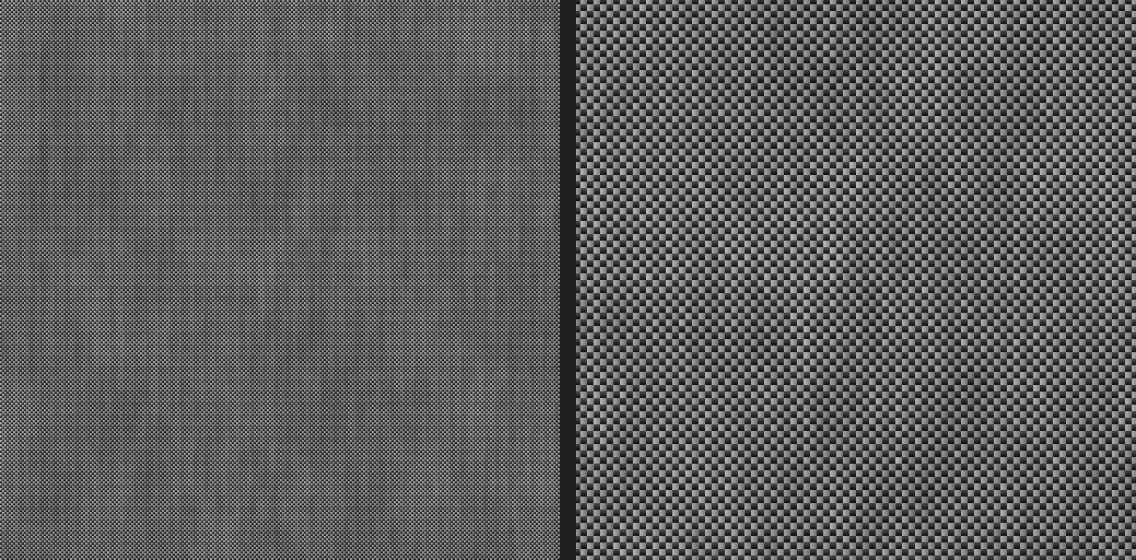
Left: the whole. Right: its middle third, enlarged.
Give the GLSL for this texture, as a WebGL 2 fragment shader.

```glsl
#version 300 es
precision highp float;

uniform vec2 u_resolution;
out vec4 fragColor;

const float REPEATS = 128.0;  // weave repeats along each side
const float WARP_GRAY = 0.57;
const float WEFT_GRAY = 0.175;

float hash(vec2 p) {
  return fract(sin(dot(p, vec2(12.9898, 78.233))) * 43758.5453);
}

// Smooth random value from -1 to 1 that drifts along one thread.
float threadDrift(float thread, float along, float seed) {
  float knot = floor(along);
  float blend = smoothstep(0.0, 1.0, fract(along));
  float a = hash(vec2(thread + seed, knot));
  float b = hash(vec2(thread + seed, knot + 1.0));
  return mix(a, b, blend) * 2.0 - 1.0;
}

// Smooth cloud from -1 to 1, made by blending neighbouring drifts.
float cloud(vec2 p, float seed) {
  float column = floor(p.x);
  float a = threadDrift(column, p.y, seed);
  float b = threadDrift(column + 1.0, p.y, seed);
  return mix(a, b, smoothstep(0.0, 1.0, fract(p.x)));
}

// Square wave from -1 to 1 that flips at each whole number, with soft edges.
float squareWave(float x, float pixel) {
  float edge = 0.5 - abs(fract(x) - 0.5);
  float side = 1.0 - 2.0 * mod(floor(x), 2.0);
  return side * clamp(2.0 * edge / pixel, 0.0, 1.0);
}

// Light falling across a round thread, brighter on its positive side.
float roundShade(float across) {
  return sin((across - 0.5) * 3.14159265);
}

// Upright pale thread, lit from the left, with short streaks and rare slubs.
float warpTone(vec2 cell, vec2 local) {
  float streak = threadDrift(cell.x, cell.y / 11.0, 3.0);
  float jitter = hash(cell + 53.0) - 0.5;
  float slub = smoothstep(0.998, 1.0, hash(cell + 17.0));
  float tone = WARP_GRAY - 0.085 * roundShade(local.x);
  return tone + 0.035 * streak + 0.06 * jitter + 0.2 * slub;
}

// Level dark thread, lit from above.
float weftTone(vec2 cell, vec2 local) {
  float streak = threadDrift(cell.y, cell.x / 14.0, 719.0);
  float jitter = hash(cell + 29.0) - 0.5;
  float tone = WEFT_GRAY + 0.09 * roundShade(local.y);
  return tone + 0.012 * streak + 0.02 * jitter;
}

void main() {
  float cells = 2.0 * REPEATS;
  float side = min(u_resolution.x, u_resolution.y);
  vec2 p = gl_FragCoord.xy / side * cells;
  float pixel = cells / side;
  vec2 cell = floor(p);
  vec2 local = fract(p);

  // Plain weave: warp and weft alternate on top.
  float over = 0.5 + 0.5 * squareWave(p.x, pixel) * squareWave(p.y, pixel);
  float tone = mix(weftTone(cell, local), warpTone(cell, local), over);

  // Cloudy wear, stretched along the warp, over broad and finer patches.
  float wear = 0.06 * cloud(p / vec2(24.0, 34.0), 97.0);
  wear += 0.05 * cloud(p / vec2(5.0, 12.0), 211.0);
  tone *= 1.0 + wear;

  fragColor = vec4(vec3(clamp(tone, 0.0, 1.0)), 1.0);
}
```
